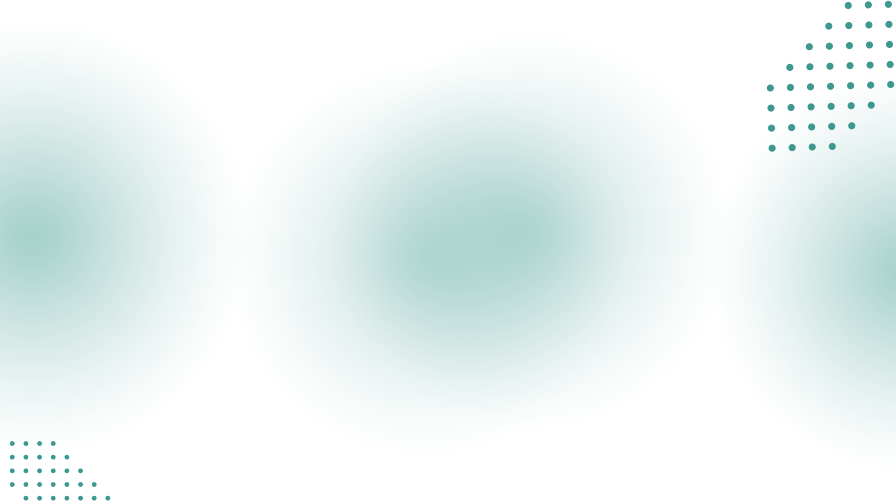
A WebGL 1 fragment shader for this background:

```glsl
precision highp float;

uniform vec2 u_resolution;

#define TEAL vec3(0.24, 0.60, 0.56)
#define FALLOFF 1.3
#define CORE_SOFTNESS 0.08
#define UPPER_STEP 0.0398
#define UPPER_TILT 0.029
#define UPPER_DOT 0.0070
#define LOWER_STEP 0.0271
#define LOWER_DOT 0.0047

// Soft radial tint, strongest at its centre and zero at the radius
float glow(vec2 p, vec2 centre, float radius, float strength) {
    float t = length(vec2(distance(p, centre) / radius, CORE_SOFTNESS));
    return strength * pow(max(1.0 - t, 0.0), FALLOFF);
}

// Antialiased disc in the lattice cell around p
float latticeDot(vec2 p, vec2 cell, float spacing, float radius) {
    float pixel = 1.0 / u_resolution.y;
    float d = length(p - cell * spacing) - radius;
    return 1.0 - smoothstep(-0.6 * pixel, 0.6 * pixel, d);
}

// Tilted lattice kept to a band along its rising diagonal
float upperDots(vec2 p) {
    float c = cos(UPPER_TILT);
    float s = sin(UPPER_TILT);
    p -= vec2(1.532, 0.706);
    p = vec2(c * p.x + s * p.y, c * p.y - s * p.x);
    vec2 cell = floor(p / UPPER_STEP + 0.5);
    float inside = step(-0.5, min(cell.x, cell.y))
                 * step(abs(cell.x - cell.y), 3.5);
    return inside * latticeDot(p, cell, UPPER_STEP, UPPER_DOT);
}

// Upright lattice cut by a falling diagonal
float lowerDots(vec2 p) {
    p -= vec2(0.0243, 0.0116);
    vec2 cell = floor(p / LOWER_STEP + 0.5);
    float inside = step(-0.5, min(cell.x, cell.y)) * step(cell.y, 4.5)
                 * step(abs(cell.x + cell.y - 4.0), 3.5);
    return inside * latticeDot(p, cell, LOWER_STEP, LOWER_DOT);
}

void main() {
    // Canvas height is one unit
    vec2 p = gl_FragCoord.xy / u_resolution.y;

    // Layered glows over white
    float clear = 1.0;
    clear *= 1.0 - glow(p, vec2(0.065, 0.530), 0.440, 0.50);
    clear *= 1.0 - glow(p, vec2(0.843, 0.486), 0.400, 0.35);
    clear *= 1.0 - glow(p, vec2(1.053, 0.542), 0.405, 0.37);
    clear *= 1.0 - glow(p, vec2(1.806, 0.463), 0.405, 0.50);
    vec3 color = mix(TEAL, vec3(1.0), clear);

    // Corner dots
    color = mix(color, TEAL, max(upperDots(p), lowerDots(p)));

    gl_FragColor = vec4(color, 1.0);
}
```
